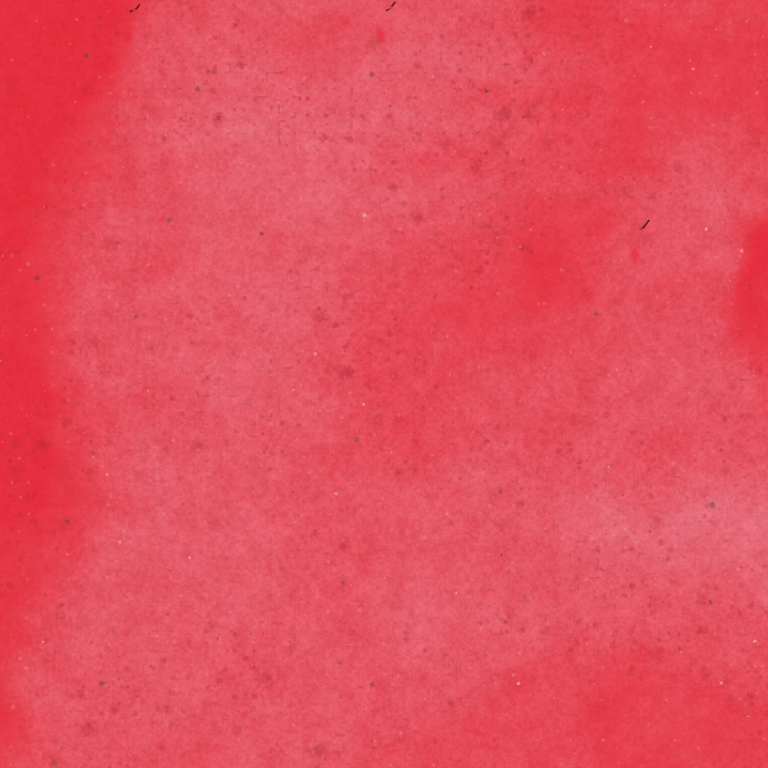
This texture is drawn by a WebGL 2 fragment shader. Its source:

```glsl
#version 300 es
precision highp float;
// Red watercolour wash on grainy paper, with soft blooms, flecks and a few fibres.
uniform vec2 u_resolution;
out vec4 fragColor;

float hash(vec2 p) {
    vec3 q = fract(p.xyx * vec3(0.1031, 0.1030, 0.0973));
    q += dot(q, q.yzx + 33.33);
    return fract((q.x + q.y) * q.z);
}

float noise(vec2 p) {
    vec2 cell = floor(p), f = fract(p);
    f = f * f * (3.0 - 2.0 * f);
    return mix(mix(hash(cell), hash(cell + vec2(1, 0)), f.x),
               mix(hash(cell + vec2(0, 1)), hash(cell + vec2(1, 1)), f.x), f.y);
}

// Layered noise centred on zero
float fbm(vec2 p) {
    float sum = 0.0, amp = 0.5;
    for (int i = 0; i < 5; i++) {
        sum += amp * (noise(p) - 0.5);
        p = mat2(1.6, 1.2, -1.2, 1.6) * p + 17.3;
        amp *= 0.5;
    }
    return sum;
}

// Soft elliptical pool of pigment or water
float pool(vec2 p, vec2 center, vec2 radius, float softness) {
    return 1.0 - smoothstep(1.0 - softness, 1.0 + softness, length((p - center) / radius));
}

// Scattered irregular spots, at most one in each grid cell
float flecks(vec2 p, float cells, float chance, float size) {
    vec2 q = p * cells, cell = floor(q);
    vec2 center = 0.3 + 0.4 * vec2(hash(cell + 3.1), hash(cell + 41.7));
    float radius = size * (0.5 + hash(cell + 77.0));
    float d = length(fract(q) - center) + radius * 0.9 * (noise(q * 2.0 / size) - 0.5);
    float present = step(hash(cell + 19.5), chance);
    return present * (0.4 + 0.6 * hash(cell + 58.0)) * (1.0 - smoothstep(0.0, radius * 1.4, d));
}

float segment(vec2 p, vec2 a, vec2 b) {
    vec2 ap = p - a, ab = b - a;
    return length(ap - ab * clamp(dot(ap, ab) / dot(ab, ab), 0.0, 1.0));
}

void main() {
    vec2 uv = gl_FragCoord.xy / u_resolution;
    float pixel = 1.0 / u_resolution.y;
    vec2 warped = uv + 0.15 * vec2(fbm(uv * 5.0 + 4.0), fbm(uv * 5.0 + 31.0));

    // Paleness of the wash: broad clouds and horizontal brush streaks
    float pale = 0.321 + 0.10 * fbm(uv * 3.0 + 8.0) + 0.10 * fbm(warped * 10.0 + 2.0);
    pale += 0.08 * fbm(uv * vec2(5.0, 24.0)) * smoothstep(0.4, 0.9, uv.y);

    // Diluted areas
    pale += 0.026 * pool(warped, vec2(0.36, 0.78), vec2(0.22, 0.26), 0.6);
    pale += 0.050 * pool(warped, vec2(0.78, 0.26), vec2(0.33, 0.13), 0.5);
    pale += 0.042 * pool(warped, vec2(0.24, 0.14), vec2(0.22, 0.23), 0.6);

    // Concentrated pigment: left margin, upper right, right rim and corners
    float margin = 0.10 + 0.06 * smoothstep(0.6, 0.8, uv.y) - 0.09 * smoothstep(0.42, 0.0, uv.y);
    margin += 0.14 * fbm(vec2(uv.y * 6.0, 3.0));
    pale -= 0.125 * (1.0 - smoothstep(margin - 0.07, margin + 0.05, warped.x));
    float upper = smoothstep(0.62, 0.70, warped.x) * smoothstep(0.44, 0.62, warped.y);
    float bloom = pool(warped, vec2(0.87, 0.65), vec2(0.10, 0.13), 0.35);
    pale -= 0.062 * upper * (1.0 - 0.8 * bloom);
    pale -= 0.075 * smoothstep(0.95, 0.99, warped.x) * pool(uv, vec2(1.0, 0.65), vec2(0.2, 0.17), 0.5);
    pale -= 0.055 * pool(warped, vec2(0.95, 0.05), vec2(0.30, 0.13), 0.6);
    pale -= 0.060 * pool(warped, vec2(0.03, 1.0), vec2(0.22, 0.16), 0.6);
    pale -= 0.022 * pool(warped, vec2(0.52, 0.54), vec2(0.17, 0.12), 0.7);
    pale = clamp(pale, 0.185, 0.42);

    // Paper grain, fainter where pigment is dense
    float depth = mix(0.4, 1.0, smoothstep(0.2, 0.31, pale));
    float mottle = fbm(uv * 42.0 + 12.0) + 0.8 * fbm(uv * 105.0 + 71.0);
    float grain = noise(uv * 230.0) + noise(uv * 430.0 + 9.0) - 1.0;
    pale += depth * (0.078 * mottle + 0.042 * grain);
    vec3 color = vec3(0.90 + depth * (0.03 * grain + 0.03 * mottle), pale, pale + 0.058);

    // Settled pigment spots, fine dust and pale specks
    float patches = smoothstep(-0.12, 0.15, fbm(uv * 7.0 + 50.0));
    float spots = 0.55 * flecks(uv, 30.0, 0.16, 0.24) + 0.55 * flecks(uv + 0.37, 85.0, 0.18, 0.26);
    color = mix(color, vec3(0.70, 0.17, 0.22), spots * (0.3 + 0.7 * patches));
    float dust = smoothstep(0.76, 0.98, noise(uv * 190.0 + 23.0)) * depth;
    color = mix(color, vec3(0.68, 0.22, 0.26), 0.32 * dust * (0.4 + 0.6 * patches));
    color = mix(color, vec3(0.42, 0.26, 0.20), 0.7 * flecks(uv + 0.71, 48.0, 0.010, 0.15));
    color = mix(color, vec3(0.95, 0.58, 0.60), 0.5 * flecks(uv + 0.19, 95.0, 0.06, 0.18));
    color = mix(color, vec3(0.97, 0.82, 0.80), 0.8 * flecks(uv + 0.53, 110.0, 0.002, 0.2));

    // Dark fibres, each with a drop of bright pigment below
    for (int i = 0; i < 3; i++) {
        float n = float(i);
        vec2 at = vec2(0.17 + 0.33 * n, 0.985 - 0.285 * step(1.5, n));
        vec2 bend = at + vec2(0.008, 0.004);
        float d = min(segment(uv, at, bend), segment(uv, bend, at + vec2(0.015, 0.013)));
        float fibre = 1.0 - smoothstep(0.0003, 0.0008 + pixel, d);
        float broken = smoothstep(0.25, 0.6, noise(uv * 200.0 + n));
        color = mix(color, vec3(0.25, 0.08, 0.09), 0.8 * fibre * broken);
        float drop = pool(uv, at - vec2(0.004, 0.032), vec2(0.005, 0.009), 0.8);
        color = mix(color, vec3(0.90, 0.15, 0.22), 0.6 * drop);
    }

    fragColor = vec4(clamp(color, 0.0, 1.0), 1.0);
}
```
